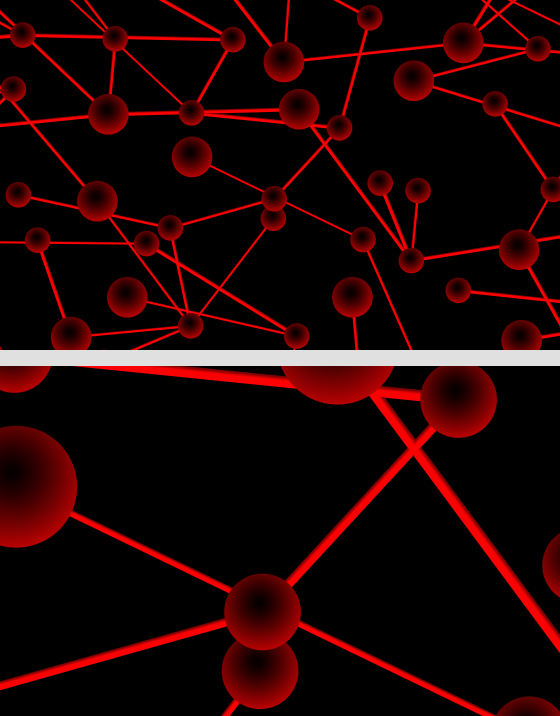
Top, the full canvas; bottom, a detail of the centre.
A Shadertoy shader for this background:

```glsl
// A web of dark red beads joined by straight glowing strands on black.
// Beads sit on a jittered grid; each one sends a strand to a hashed neighbour,
// and all beads are composited over all strands.

vec3 hash3(vec2 cell) {
    vec3 q = fract(vec3(cell.xyx) * vec3(0.1031, 0.1130, 0.0973) + 0.37);
    q += dot(q, q.yxz + 33.33);
    return fract((q.xxy + q.yzz) * q.zyx);
}

// Centre of the bead in a grid cell, in units of canvas height
vec2 beadCentre(vec2 cell) {
    return (cell + 0.5 + 0.8 * (hash3(cell + 7.0).xy - 0.5)) * vec2(0.23, 0.2);
}

// Coverage of a shape from its signed distance, softened over one pixel
float coverage(float dist, float pixel) {
    return clamp(0.5 - dist / pixel, 0.0, 1.0);
}

// Brightness of a strand: bright core with a darker upper rim
float strandLight(vec2 p, vec2 a, vec2 b, float halfWidth, float pixel) {
    vec2 axis = b - a;
    float along = clamp(dot(p - a, axis) / dot(axis, axis), 0.0, 1.0);
    float dist = length(p - a - axis * along);
    vec2 up = normalize(vec2(-axis.y, axis.x)) * (axis.x < 0.0 ? -1.0 : 1.0);
    float rim = smoothstep(0.1, 0.9, dot(p - a, up) / halfWidth);
    return mix(0.98, 0.5, rim) * coverage(dist - halfWidth, pixel);
}

// Brightness inside a bead: black focus above the centre, red towards the base
float beadLight(vec2 local) {
    float t = length(local - vec2(-0.08, 0.24)) / 1.25;
    return 0.015 + 0.72 * pow(t, 1.3);
}

void mainImage(out vec4 fragColor, in vec2 fragCoord) {
    float pixel = 1.0 / iResolution.y;
    vec2 p = fragCoord * pixel;
    float lastColumn = ceil(iResolution.x * pixel / 0.23) + 1.0;

    float strands = 0.0;
    vec2 beads = vec2(0.0); // premultiplied light, opacity

    for (float row = -1.0; row <= 6.0; row++) {
        for (float column = -2.0; column <= lastColumn; column++) {
            vec2 cell = vec2(column, row);
            vec3 h = hash3(cell + 41.0);
            vec3 k = hash3(cell + 83.0);
            vec2 centre = beadCentre(cell);

            // Strand to a bead lower down, or sometimes two columns across
            vec2 hop = vec2(floor(h.x * 4.0) - 1.0, h.y < 0.6 ? -1.0 : -2.0);
            if (k.x < 0.22) hop = vec2(2.0, 0.0);
            float halfWidth = 0.003 + 0.0027 * k.y;
            strands = max(strands, strandLight(p, centre, beadCentre(cell + hop), halfWidth, pixel));

            // Bead in one of two sizes
            float radius = h.z < 0.33 ? 0.058 : 0.0365;
            vec2 local = (p - centre) / radius;
            float cover = coverage((length(local) - 1.0) * radius, pixel);
            beads = mix(beads, vec2(beadLight(local), 1.0), cover);
        }
    }

    float light = strands * (1.0 - beads.y) + beads.x;
    fragColor = vec4(light * vec3(1.0, 0.006, 0.012), 1.0);
}
```
